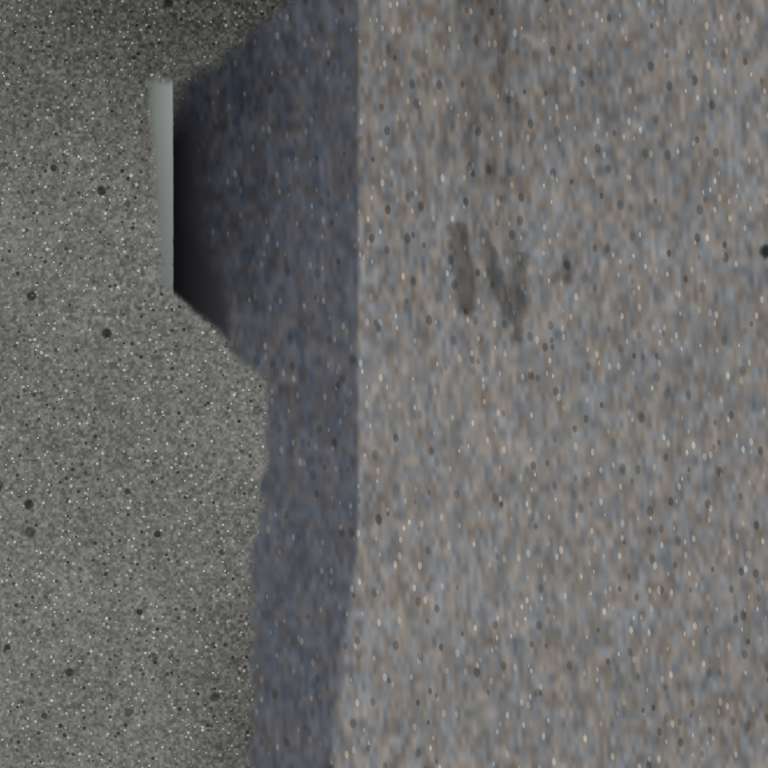
Write a WebGL 2 fragment shader that draws this texture.

```glsl
#version 300 es
precision highp float;
// Weathered asphalt: gritty left lane, shaded seam, raised plate with shadow, stained right lane.
uniform vec2 u_resolution;
out vec4 outColor;

const vec3 GRIT = vec3(0.425, 0.423, 0.408);
const vec3 SHADE = vec3(0.325, 0.332, 0.355);
const vec3 ROAD = vec3(0.478, 0.470, 0.464);
const vec3 PLATE = vec3(0.48, 0.50, 0.49);
const vec3 SOOT = vec3(0.065, 0.065, 0.075);

float hash(vec2 p) {
  vec3 q = fract(p.xyx * 0.1031);
  q += dot(q, q.yzx + 33.33);
  return fract((q.x + q.y) * q.z);
}

float noise(vec2 p) {
  vec2 i = floor(p), f = fract(p);
  f = f * f * (3.0 - 2.0 * f);
  return mix(mix(hash(i), hash(i + vec2(1, 0)), f.x),
             mix(hash(i + vec2(0, 1)), hash(i + vec2(1, 1)), f.x), f.y);
}

float fbm(vec2 p) {
  float sum = 0.0, amp = 0.5;
  for (int i = 0; i < 4; i++, amp *= 0.5) {
    sum += amp * noise(p);
    p = p * 2.03 + 17.3;
  }
  return sum;
}

float ramp(float a, float b, float x) { return clamp((x - a) / (b - a), 0.0, 1.0); }

// Soft step centred on an edge
float rise(float edge, float soft, float x) { return smoothstep(edge - soft, edge + soft, x); }

float segment(vec2 p, vec2 a, vec2 b) {
  vec2 d = b - a;
  return length(p - a - d * clamp(dot(p - a, d) / dot(d, d), 0.0, 1.0));
}

// Scattered soft stones, one candidate per cell; density is the share of filled cells
float flecks(vec2 uv, vec2 cells, float density, float radius, float seed) {
  vec2 p = uv * cells, home = floor(p);
  float mask = 0.0;
  for (int k = 0; k < 9; k++) {
    vec2 cell = home + vec2(k % 3 - 1, k / 3 - 1), id = cell + seed;
    vec2 center = cell + vec2(hash(id + 3.7), hash(id + 9.2));
    float r = radius * mix(0.5, 1.0, hash(id + 21.4));
    float disc = 1.0 - smoothstep(r * 0.45, r, length(p - center));
    mask = max(mask, disc * step(hash(id), density) * mix(0.4, 1.0, hash(id + 31.0)));
  }
  return mask;
}

// Fine, sharp speckle
vec3 grittySurface(vec2 uv, vec3 base) {
  float grain = noise(uv * 330.0) + noise(uv * 215.0 + 40.0) - 1.0;
  vec3 c = base + grain * 0.12 + (fbm(uv * 9.0) - 0.47) * 0.06;
  c += vec3(0.25, 0.25, 0.23) * flecks(uv, vec2(115.0), 0.30, 0.34, 5.0);
  c *= 1.0 - 0.45 * flecks(uv, vec2(95.0), 0.18, 0.35, 60.0);
  return c * (1.0 - 0.55 * flecks(uv, vec2(25.0), 0.12, 0.24, 90.0));
}

// Blurred grain, stretched along the lane
vec3 smearedSurface(vec2 uv, vec3 base, float strength) {
  vec2 p = uv + vec2(0.05 * uv.y, 0.0);
  float grain = noise(p * vec2(190.0, 85.0)) + noise(p * vec2(105.0, 55.0) + 70.0) - 1.0;
  float tint = noise(p * vec2(130.0, 60.0) + 130.0) - 0.5;
  vec3 c = base + strength * (grain * 0.10 + tint * vec3(0.05, 0.0, -0.05));
  c += strength * (fbm(uv * 8.0 + 4.0) - 0.47) * 0.07;
  c += strength * vec3(0.18, 0.17, 0.14) * flecks(p, vec2(92.0, 48.0), 0.22, 0.34, 11.0);
  return c * (1.0 - strength * 0.28 * flecks(p, vec2(65.0, 40.0), 0.20, 0.38, 44.0));
}

// Dark drips and the faint worn track above them
float stains(vec2 uv) {
  vec2 p = uv + 0.018 * (vec2(fbm(uv * 45.0), fbm(uv * 45.0 + 80.0)) - 0.47);
  float drips = segment(p, vec2(0.597, 0.70), vec2(0.607, 0.60)) - 0.013;
  drips = min(drips, segment(p, vec2(0.628, 0.69), vec2(0.668, 0.58)) - 0.011);
  drips = min(drips, segment(p, vec2(0.676, 0.66), vec2(0.674, 0.56)) - 0.008);
  drips = min(drips, segment(p, vec2(0.738, 0.65), vec2(0.736, 0.64)) - 0.009);
  float streak = smoothstep(0.35, 0.65, fbm(uv * vec2(55.0, 12.0)));
  float track = rise(0.585, 0.025, uv.x) * rise(-0.675, 0.025, -uv.x) * smoothstep(0.62, 0.8, uv.y);
  return max(0.27 * rise(0.0, 0.006, -drips), track * (0.07 + 0.15 * streak));
}

void main() {
  vec2 uv = gl_FragCoord.xy / u_resolution;
  float x = uv.x, y = uv.y, upper = smoothstep(0.6, 1.0, y);
  // Right lane with stains and a dark pit at its rim
  vec3 road = smearedSurface(uv, ROAD - 0.025 * upper, 1.0) * (1.0 - stains(uv));
  road *= 1.0 - 0.6 * rise(-0.008, 0.004, -length(uv - vec2(0.998, 0.673)));
  // Shaded seam, darkest beside the plate
  float gloom = (1.0 - smoothstep(0.24, 0.45, x)) * smoothstep(0.48, 0.68, y);
  vec3 shade = smearedSurface(uv, SHADE - 0.13 * gloom - 0.02 * upper, 0.65);
  float low = 1.0 - smoothstep(0.0, 0.34, y);
  vec3 color = mix(shade, road, rise(0.466 - 0.032 * low, 0.004 + 0.008 * low, x));
  // Left lane, dimmed at the top and toward the seam
  float dim = smoothstep(0.68, 1.0, y) * (0.07 + 0.28 * x);
  dim += 0.08 * smoothstep(0.18, 0.34, x) * (1.0 - smoothstep(0.05, 0.4, y));
  float edge = 0.328 + 0.021 * smoothstep(0.2, 0.47, y) - 0.119 * ramp(0.5, 0.62, y);
  edge += 0.15 * ramp(0.88, 1.0, y) + 0.012 * (noise(uv * 70.0) - 0.5);
  float edgeSoft = mix(0.007, 0.025, smoothstep(0.8, 0.95, y));
  color = mix(grittySurface(uv, GRIT - dim), color, rise(edge, edgeSoft, x));
  // Shadow beside the plate, cut off by a slanted foot
  float reach = mix(0.296, 0.268, smoothstep(0.6, 0.72, y));
  float reachSoft = mix(0.006, 0.04, smoothstep(0.58, 0.74, y));
  float shadow = rise(0.226, 0.0015, x) * (1.0 - rise(reach, reachSoft, x));
  shadow *= rise(0.618 - 0.8 * (x - 0.228), 0.007, y) * (1.0 - smoothstep(0.80, 0.91, y));
  color = mix(color, SOOT + 0.13 * ramp(0.228, 0.295, x), shadow);
  // Lit plate face
  float height = ramp(0.62, 0.85, y);
  float face = rise(mix(0.212, 0.195, height), 0.009, x) * (1.0 - rise(0.225, 0.0015, x));
  face *= rise(0.622, 0.01, y) * (1.0 - rise(0.895, 0.01, y));
  color = mix(color, PLATE * mix(0.86, 1.08, ramp(0.195, 0.222, x)) * mix(0.85, 1.03, height), face);
  outColor = vec4(clamp(color, 0.0, 1.0), 1.0);
}
```
